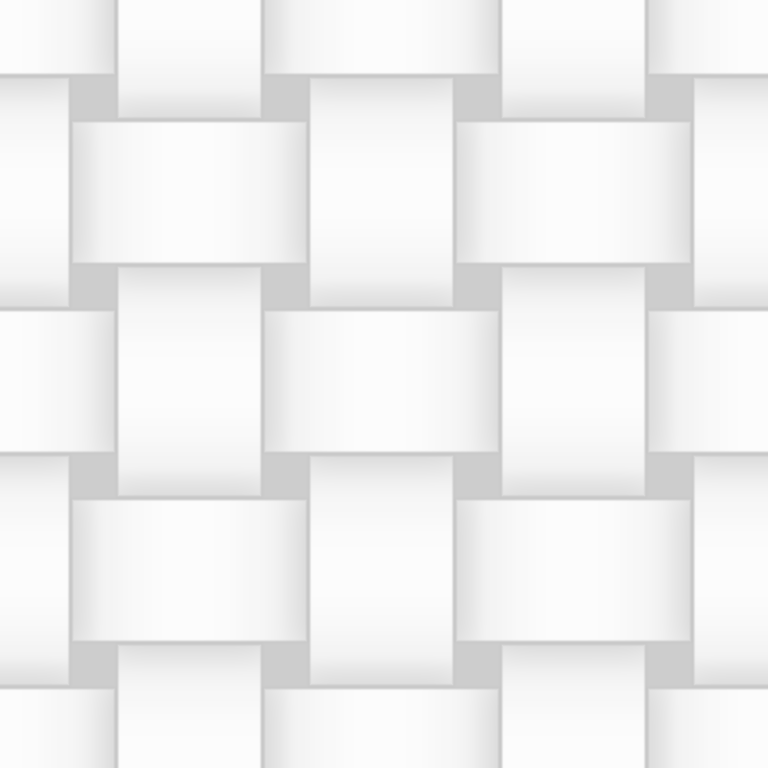
A WebGL 2 fragment shader for this pattern:

```glsl
#version 300 es
precision highp float;

uniform vec2 u_resolution;
out vec4 fragColor;

// Signed distance to an axis-aligned box
float boxDistance(vec2 p, vec2 halfSize) {
    vec2 d = abs(p) - halfSize;
    return length(max(d, 0.0)) + min(max(d.x, d.y), 0.0);
}

// Brightness of a curved strip; both coordinates run from -1 to 1
float stripShade(float along, float across) {
    float t = min(abs(along), 1.0);
    float bend = 0.07 * t * t;
    float endShadow = 0.05 * smoothstep(0.7, 1.0, t) * (1.0 - 0.4 * pow(abs(across), 6.0));
    float bands = 0.0025 * (sin(along * 23.0) + 0.5 * sin(along * 41.0 + 1.3));
    return 0.99 - bend - endShadow + bands * t;
}

void main() {
    vec2 uv = gl_FragCoord.xy / u_resolution;
    vec2 pitch = vec2(0.25, 0.2461);
    vec2 grid = (uv - vec2(0.4967, 0.5033)) / pitch;
    vec2 cell = floor(grid + 0.5);
    float soft = max(0.0024, 0.8 / min(u_resolution.x, u_resolution.y));

    float shade = 0.802;

    // Strips reach past their own cell, so neighbours are drawn too
    for (int j = -1; j <= 1; j++) {
        for (int i = -1; i <= 1; i++) {
            vec2 id = cell + vec2(i, j);
            vec2 p = (grid - id) * pitch;

            // Alternate cells show the horizontal or the vertical strip on top
            bool horizontal = mod(id.x + id.y, 2.0) < 0.5;
            vec2 halfSize = horizontal ? vec2(0.152, 0.0915) : vec2(0.0927, 0.1487);
            vec2 q = p / halfSize;
            float strip = horizontal ? stripShade(q.x, q.y) : stripShade(q.y, q.x);

            float d = boxDistance(p, halfSize);
            // Thin contact shadow, then the strip itself
            shade -= 0.015 * (1.0 - smoothstep(0.0, 0.006, abs(d)));
            shade = mix(shade, strip, 1.0 - smoothstep(-soft, soft, d));
        }
    }

    fragColor = vec4(vec3(shade), 1.0);
}
```
